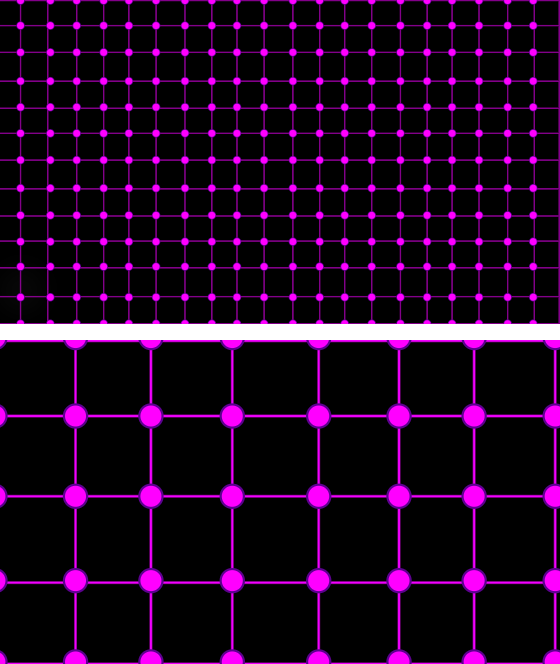
Top, the full canvas; bottom, a detail of the centre.
A Shadertoy shader for this pattern:

```glsl
// A magenta wire grid on black with a purple-rimmed dot at each crossing.
// Grid lines drift on a four-cell wave; a few rows and columns of dots slip
// off their crossings. All lengths are in cells, counted from the top left.

#define ROWS 12.03              // cells over the canvas height
#define COLUMNS 20.0            // columns that carry dots
#define ORIGIN vec2(0.80, -0.018)
#define WAVE 0.049              // size of the four-cell drift
#define WAVE_PHASE vec2(1.55, 0.44)
#define BOW 0.038               // sideways bulge of the middle columns
#define LINE_HALF 0.015
#define CORE_RADIUS 0.130
#define RIM_RADIUS 0.157
#define LINE_COLOR vec3(0.95, 0.0, 1.0)
#define CORE_COLOR vec3(1.0, 0.0, 1.0)
#define RIM_COLOR vec3(0.36, 0.0, 0.56)

const float PI = 3.14159265;

// Tent of height one around a centre.
float tent(float x, float center, float width) {
    return max(0.0, 1.0 - abs(x - center) / width);
}

// Offset of the lines from an even grid.
vec2 lineDrift(vec2 id) {
    vec2 drift = WAVE * cos(0.5 * PI * (id + WAVE_PHASE));
    drift.x += BOW * sin(PI * id.x / COLUMNS);
    return drift;
}

// Offset of the dots from the crossings.
vec2 dotSlip(vec2 id) {
    float x = 0.095 * tent(id.x, 1.0, 1.0) - 0.04 * tent(id.x, 19.0, 1.0);
    float y = -0.04 * tent(id.y, 4.0, 1.0) - 0.05 * tent(id.y, 7.5, 1.0)
              - 0.045 * cos(PI * id.y) * tent(id.y, 10.0, 2.0);
    return vec2(x, y);
}

// Box-filtered coverage of a thin line.
float stroke(float d, float halfWidth, float blur) {
    float overlap = min(d + 0.5 * blur, halfWidth) - max(d - 0.5 * blur, -halfWidth);
    return clamp(overlap / blur, 0.0, 1.0);
}

float disc(float d, float radius, float pixel) {
    return clamp(0.5 + (radius - d) / pixel, 0.0, 1.0);
}

void mainImage(out vec4 fragColor, in vec2 fragCoord) {
    float pixel = ROWS / iResolution.y;
    vec2 p = vec2(fragCoord.x, iResolution.y - fragCoord.y) * pixel - ORIGIN;
    vec2 id = round(p);
    vec2 q = p - id - lineDrift(id);

    // Faint haze in the lower left corner
    vec3 color = vec3(0.025) * smoothstep(1.6, 0.0, length(p - vec2(0.0, 10.8)));

    // Grid lines
    float blur = 1.5 * pixel;
    float column = stroke(q.x, LINE_HALF, blur) * step(0.0, id.x);
    float row = stroke(q.y, LINE_HALF, blur);
    color = mix(color, LINE_COLOR, max(column, row));

    // Rimmed dots
    float inGrid = step(0.0, id.x) * step(id.x, COLUMNS - 0.5);
    float d = length(q - dotSlip(id));
    color = mix(color, RIM_COLOR, inGrid * disc(d, RIM_RADIUS, pixel));
    color = mix(color, CORE_COLOR, inGrid * disc(d, CORE_RADIUS, pixel));

    fragColor = vec4(color, 1.0);
}
```
